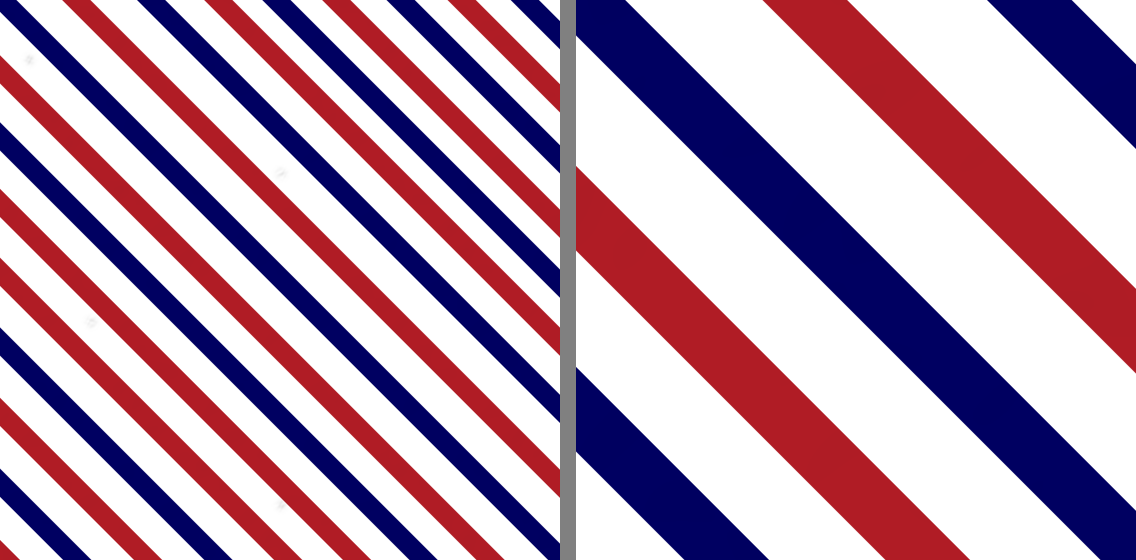
Left: the whole. Right: its middle third, enlarged.
Give the GLSL for this pattern, as a Shadertoy shader.

```glsl
// Diagonal red and navy stripes on white, falling to the right at 45 degrees.
// A loop lays 17 equal bands whose pitch drifts by a smooth formula;
// layered sines add faint mottling and a few pale grey smudges.

const vec3 PAPER = vec3(1.0);
const vec3 RED = vec3(0.69, 0.11, 0.145);
const vec3 NAVY = vec3(0.0, 0.0, 0.38);
const int REACH = 8;              // bands on each side of the middle one
const float PITCH = 0.1204;       // mean spacing along an edge
const float HALF_WIDTH = 0.0252;  // half band width along an edge
const float DIAGONAL = 0.70711;   // edge length to perpendicular length

float swell(float n, float center, float width) {
    float t = (n - center) / width;
    return exp(-t * t);
}

// Offset of band n from the main diagonal, with uneven spacing
float bandCenter(float n) {
    float drift = 0.0039 - 0.00047 * n * n;
    drift += 0.0306 * swell(n, 2.6, 1.7);
    drift -= 0.0075 * swell(n, -1.2, 1.2);
    drift += 0.0058 * swell(n, 5.8, 0.8);
    return n * PITCH + drift;
}

// Colours alternate, except for one pair of neighbouring reds
vec3 bandColor(int n) {
    int phase = n < -3 ? n : n + 1;
    return (phase & 1) == 0 ? RED : NAVY;
}

float bandMask(float along, float center, float pixel) {
    float dist = (abs(along - center) - HALF_WIDTH) * DIAGONAL;
    return 1.0 - smoothstep(-0.7 * pixel, 0.7 * pixel, dist);
}

float layeredSines(vec2 p) {
    float sum = sin(p.x + 1.7 * sin(p.y)) * sin(p.y * 1.3);
    sum += 0.5 * sin(p.x * 2.3 - p.y * 1.9 + sin(p.x * 1.4));
    return sum / 1.5;
}

// Small broken spots, alternating between the left side and the middle
float smudges(vec2 uv) {
    float total = 0.0;
    for (int i = 0; i < 4; i++) {
        float k = float(i);
        float x = (i & 1) == 1 ? 0.502 : 0.053 + 0.055 * k;
        float y = 0.893 - 0.172 * k - 0.031 * k * k;
        vec2 q = (uv - vec2(x, y)) / 0.009;
        float broken = 0.55 + 0.45 * layeredSines(q * 2.2 + k * 3.0);
        total += exp(-dot(q, q)) * broken;
    }
    return total;
}

void mainImage(out vec4 fragColor, in vec2 fragCoord) {
    vec2 uv = fragCoord / iResolution.y;
    float pixel = 1.0 / iResolution.y;
    float along = uv.x + uv.y - 1.0;

    // Bands
    vec3 color = PAPER;
    for (int n = -REACH; n <= REACH; n++) {
        float mask = bandMask(along, bandCenter(float(n)), pixel);
        color = mix(color, bandColor(n), mask);
    }

    // Faint wear
    color *= 1.0 - 0.12 * smudges(uv);
    color *= 1.0 - 0.012 * max(layeredSines(uv * 38.0), 0.0) * (1.0 - color.g);

    fragColor = vec4(color, 1.0);
}
```
